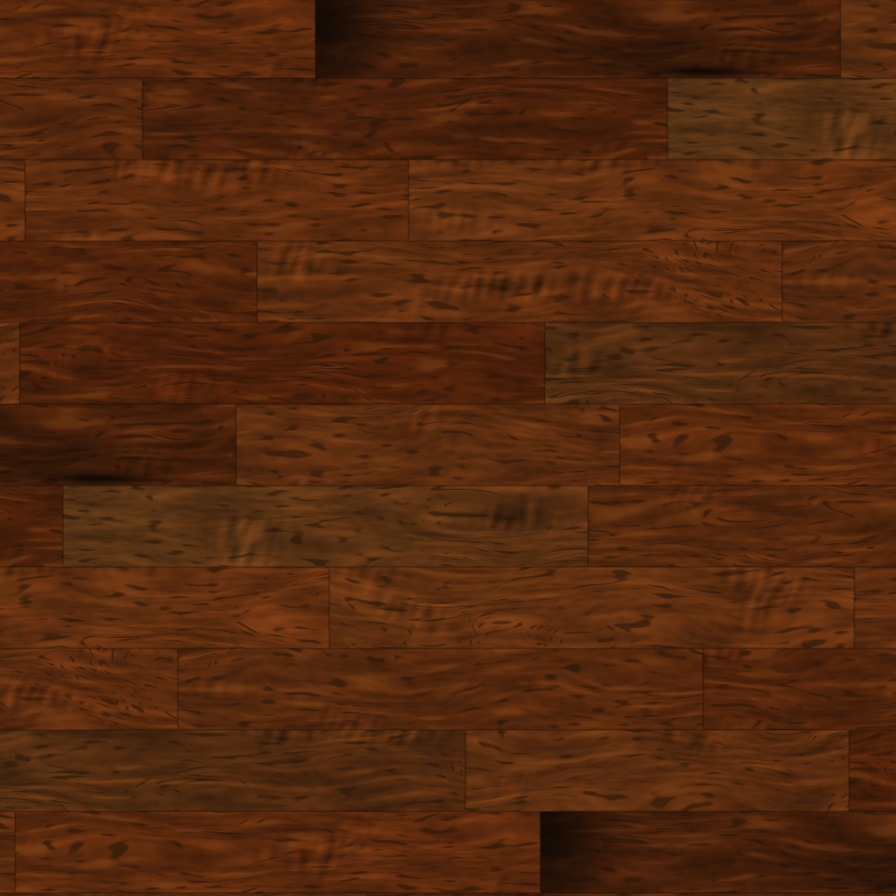
Give the GLSL for this texture, as a WebGL 1 fragment shader.

```glsl
precision highp float;

uniform vec2 u_resolution;

const float ROWS = 11.0;        // boards down the canvas
const float CYCLE_ROWS = 5.0;   // rows before the layout recurs
const float CYCLE_WIDTH = 1.6;  // length of one row layout
const float CYCLE_SHIFT = 0.6745;
const float BOARD = 0.586;      // long board; each third one is shorter

const vec3 RED_BROWN = vec3(0.345, 0.143, 0.040);
const vec3 OLIVE_BROWN = vec3(0.340, 0.187, 0.072);
const vec3 PORE = vec3(0.150, 0.085, 0.035);
const vec3 HONEY = vec3(0.490, 0.265, 0.090);
const vec3 CHAR = vec3(0.060, 0.028, 0.015);

vec2 gradientAt(vec2 cell) {
  float h = fract(sin(dot(cell, vec2(127.1, 311.7))) * 4375.85);
  return vec2(cos(6.2832 * h), sin(6.2832 * h));
}

float gradientNoise(vec2 p) {
  vec2 i = floor(p);
  vec2 f = p - i;
  vec2 w = f * f * f * (f * (f * 6.0 - 15.0) + 10.0);
  vec2 e = vec2(1.0, 0.0);
  float a = dot(gradientAt(i), f);
  float b = dot(gradientAt(i + e.xy), f - e.xy);
  float c = dot(gradientAt(i + e.yx), f - e.yx);
  float d = dot(gradientAt(i + e.xx), f - e.xx);
  return mix(mix(a, b, w.x), mix(c, d, w.x), w.y);
}

float pick(vec3 values, float index) {
  return dot(values, vec3(equal(vec3(index), vec3(0.0, 1.0, 2.0))));
}

float spot(vec2 p, vec2 center, vec2 radius) {
  vec2 d = (p - center) / radius;
  return exp(-dot(d, d));
}

float rowStart(float kind) {
  float slope = max(0.345 * (2.0 - kind), 0.217 * (kind - 2.0));
  return 0.456 - slope + 0.048 * mod(kind, 2.0);
}

// Lightness of the three boards in a row
vec3 rowTones(float kind) {
  if (kind < 0.5) return vec3(0.58, 0.12, 0.58);
  if (kind < 1.5) return vec3(0.12, 0.52, 0.40);
  if (kind < 2.5) return vec3(0.78, 0.72, 0.62);
  if (kind < 3.5) return vec3(0.62, 0.45, 0.30);
  return vec3(0.18, 0.30, 0.62);
}

// Red to olive balance of the three boards in a row
vec3 rowHues(float kind) {
  if (kind < 0.5) return vec3(0.30, 0.25, 0.55);
  if (kind < 1.5) return vec3(0.20, 1.15, 0.40);
  if (kind < 2.5) return vec3(0.55, 0.60, 0.40);
  if (kind < 3.5) return vec3(0.50, 0.45, 0.20);
  return vec3(0.05, 0.90, 0.60);
}

// Grain, growth rings, cross ripple, pores and pale streaks
vec3 addGrain(vec3 base, vec2 p, vec2 seed) {
  float warp = gradientNoise(p * vec2(6.0, 17.0) + seed);
  float blotch = gradientNoise(p * vec2(9.0, 38.0) + seed * 1.7);
  vec2 q = p + vec2(0.0, 0.022 * warp + 0.006 * blotch);
  float streak = gradientNoise(q * vec2(13.0, 115.0) + seed * 2.3);
  float fiber = gradientNoise(q * vec2(55.0, 240.0) + seed * 3.1);
  float figure = smoothstep(-0.05, 0.4, gradientNoise(p * vec2(4.0, 9.0) + seed * 4.3));
  float rings = sin(150.0 * q.y + 17.0 * warp + 3.0 * blotch) * figure;
  float patchy = smoothstep(0.12, 0.45, gradientNoise(p * vec2(7.0, 16.0) + seed * 5.9));
  float ripple = gradientNoise((q + vec2(0.3 * q.y, 0.0)) * vec2(95.0, 30.0) + seed) * patchy;
  float shade = 1.0 + 0.26 * blotch + 0.30 * streak + 0.16 * fiber + 0.08 * rings + 0.5 * ripple;
  float pores = gradientNoise(q * vec2(38.0, 165.0) + vec2(2.0 * rings, 0.0) + seed * 6.1);
  vec3 color = base * shade;
  color = mix(color, PORE, 0.6 * smoothstep(0.20, 0.48, pores + 0.25 * blotch));
  return mix(color, HONEY, 0.35 * smoothstep(0.18, 0.55, streak - 0.4 * pores));
}

vec3 floorColor(vec2 uv) {
  // Locate the board
  float depth = (1.0036 - uv.y) * ROWS;
  float row = floor(depth);
  float kind = mod(row, CYCLE_ROWS);
  float along = mod(uv.x + CYCLE_SHIFT * floor(row / CYCLE_ROWS) - rowStart(kind), CYCLE_WIDTH);
  float index = min(floor(along / BOARD), 2.0);
  vec2 local = vec2(along - index * BOARD, (depth - row) / ROWS);
  vec2 seed = vec2(kind * 7.3 + 1.0, index * 13.7 + 3.0);

  // Stain each board, with olive fading along its length
  float hue = pick(rowHues(kind), index) * (1.1 - 0.6 * local.x);
  float tone = 0.80 + 0.42 * pick(rowTones(kind), index);
  vec3 color = addGrain(mix(RED_BROWN, OLIVE_BROWN, hue) * tone, local, seed);

  // Charred end and knot on one board of the cycle
  float burnt = 0.9 * spot(local, vec2(0.0, 0.025), vec2(0.075, 0.075));
  burnt += 0.45 * spot(local, vec2(0.37, 0.065), vec2(0.11, 0.03));
  burnt += 0.75 * spot(local, vec2(0.43, 0.083), vec2(0.05, 0.005));
  float charred = float(kind < 0.5 && index > 0.5 && index < 1.5);
  color = mix(color, CHAR, charred * min(burnt, 0.95));

  // Fine dark seams
  float length = index > 1.5 ? CYCLE_WIDTH - 2.0 * BOARD : BOARD;
  float sideGap = min(local.y, 1.0 / ROWS - local.y);
  float endGap = min(local.x, length - local.x);
  float seam = 1.0 - smoothstep(0.0, 0.0018, min(sideGap, endGap));
  return color * (1.0 - 0.25 * seam);
}

void main() {
  // Average four samples to smooth the edges
  vec3 color = vec3(0.0);
  for (int i = 0; i < 4; i++) {
    float n = float(i);
    vec2 offset = 0.5 * vec2(mod(n, 2.0), floor(n / 2.0)) - 0.25;
    color += floorColor((gl_FragCoord.xy + offset) / u_resolution);
  }
  gl_FragColor = vec4(color / 4.0, 1.0);
}
```
